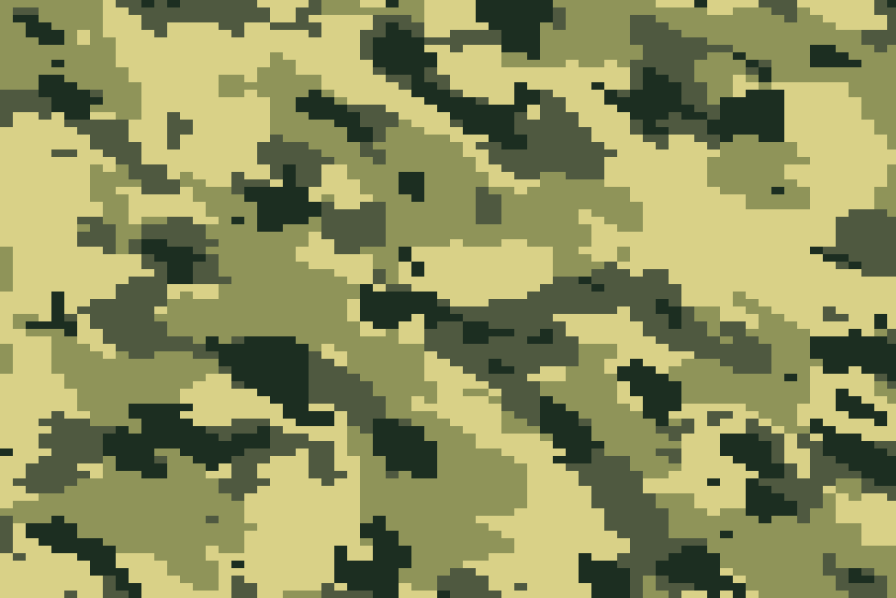
Write a Shadertoy shader that draws this pattern.

```glsl
// Blocky woodland camouflage: olive, moss and near-black patches on sand.
// Each layer thresholds sheared gradient noise sampled at the centres of
// wide, flat blocks; neighbouring blocks are blended over one pixel.

const vec3 SAND  = vec3(0.85, 0.82, 0.53);
const vec3 OLIVE = vec3(0.56, 0.58, 0.35);
const vec3 MOSS  = vec3(0.31, 0.35, 0.25);
const vec3 DARK  = vec3(0.11, 0.18, 0.13);

// Block width and height, in canvas heights
const vec2 BLOCK = vec2(0.0215, 0.0125);

// Integer hash giving an angle for a lattice point
float hashAngle(ivec2 cell, uint seed) {
    uvec2 u = uvec2(cell);
    uint h = u.x * 1597334677u ^ u.y * 3812015801u ^ seed * 2654435769u;
    h = (h ^ (h >> 16)) * 2246822519u;
    h = (h ^ (h >> 13)) * 3266489917u;
    h ^= h >> 16;
    return 6.28319 * float(h >> 8) / 16777216.0;
}

// Random unit gradient at a corner, projected on the offset from it
float cornerSlope(ivec2 cell, vec2 offset, uint seed) {
    float a = hashAngle(cell, seed);
    return dot(vec2(cos(a), sin(a)), offset);
}

float gradientNoise(vec2 p, uint seed) {
    ivec2 c = ivec2(floor(p));
    vec2 f = fract(p);
    vec2 s = f * f * (3.0 - 2.0 * f);
    float low  = mix(cornerSlope(c, f, seed),
                     cornerSlope(c + ivec2(1, 0), f - vec2(1, 0), seed), s.x);
    float high = mix(cornerSlope(c + ivec2(0, 1), f - vec2(0, 1), seed),
                     cornerSlope(c + ivec2(1, 1), f - vec2(1, 1), seed), s.x);
    return mix(low, high, s.y);
}

// Ragged patches of a given size that run down to the right
float patches(vec2 p, vec2 size, float slant, uint seed) {
    p = vec2(p.x, p.y + slant * p.x) / size + 7.3;
    float sum = 0.0;
    float weight = 1.0;
    for (uint octave = 0u; octave < 3u; octave++) {
        sum += weight * gradientNoise(p, seed + octave);
        p = p * 2.03 + 3.7;
        weight *= 0.5;
    }
    return sum;
}

// Flat colour of one block
vec3 blockColour(vec2 block) {
    vec2 p = (block + 0.5) * BLOCK;
    float dark  = patches(p, vec2(0.20, 0.125), 0.40, 11u);
    float moss  = patches(p, vec2(0.21, 0.135), 0.35, 23u) + 0.4 * dark;
    float olive = patches(p, vec2(0.22, 0.170), 0.25, 37u);
    vec3 colour = olive > 0.035 ? OLIVE : SAND;
    colour = moss > 0.14 ? MOSS : colour;
    return dark > 0.24 ? DARK : colour;
}

void mainImage(out vec4 fragColor, in vec2 fragCoord) {
    vec2 p = fragCoord / iResolution.y / BLOCK;
    vec2 pixel = 1.0 / (iResolution.y * BLOCK);

    // Blend the four nearest blocks only within a pixel of their borders
    vec2 base = floor(p - 0.5);
    vec2 edge = clamp((fract(p - 0.5) - 0.5) / pixel + 0.5, 0.0, 1.0);
    vec3 low  = mix(blockColour(base), blockColour(base + vec2(1, 0)), edge.x);
    vec3 high = mix(blockColour(base + vec2(0, 1)), blockColour(base + vec2(1, 1)), edge.x);
    fragColor = vec4(mix(low, high, edge.y), 1.0);
}
```
